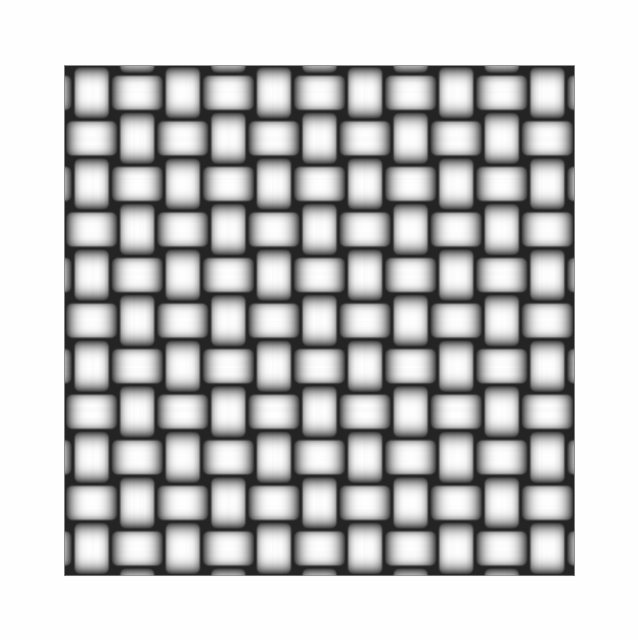
A WebGL 1 fragment shader for this pattern:

```glsl
precision highp float;
// Plain weave of rounded white strands over a dark square, framed by a white margin.

uniform vec2 u_resolution;

// Lengths are fractions of the canvas height.
const vec2  CENTER       = vec2(0.0008, -0.0010); // offset of the weave from the middle
const float PANEL_HALF   = 0.3992;                // half side of the woven square
const float PITCH        = 0.0712;                // distance between strand centres
const vec2  STRAND_HALF  = vec2(0.0268, 0.0410);  // half size across, along
const float CORNER       = 0.0110;                // corner radius of a strand
const float SOFTNESS     = 0.0024;                // blur of the strand outline
const float SIDE_SHADE   = 0.42;                  // darkening at the long sides
const float END_SHADE    = 0.84;                  // darkening at the tucked ends
const float FIBRE_COUNT  = 16.0;                  // faint fibres per strand
const float FIBRE_AMOUNT = 0.015;
const float GAP_GRAY     = 0.14;
const float STRAND_GRAY  = 1.0;
const float MARGIN_GRAY  = 0.995;
const float RIM_GRAY     = 0.55;
const float RIM_WIDTH    = 0.0012;

float hash(vec2 p) {
  return fract(sin(dot(p, vec2(127.1, 311.7))) * 4375.85);
}

float roundedBox(vec2 p, vec2 halfSize, float radius) {
  vec2 q = abs(p) - halfSize + radius;
  return length(max(q, 0.0)) + min(max(q.x, q.y), 0.0) - radius;
}

// Gray in x and coverage in y for the strand on top in one cell.
vec2 strand(vec2 p, vec2 cell, float pixel) {
  bool upright = mod(cell.x + cell.y, 2.0) < 0.5;
  vec2 q = upright ? p : p.yx;
  vec2 t = min(abs(q) / STRAND_HALF, 1.0);

  float side = 1.0 - SIDE_SHADE * pow(t.x, 4.0);
  float end = 1.0 - END_SHADE * pow(t.y, 3.0);
  float thread = floor((q.x / STRAND_HALF.x + 1.0) * 0.5 * FIBRE_COUNT);
  float lane = upright ? cell.x : cell.y + 37.0;
  float fibre = 1.0 - FIBRE_AMOUNT * hash(vec2(thread, lane));

  float edge = max(SOFTNESS, pixel);
  float coverage = 1.0 - smoothstep(-edge, edge, roundedBox(q, STRAND_HALF, CORNER));
  return vec2(STRAND_GRAY * side * end * fibre, coverage);
}

void main() {
  float pixel = 1.0 / u_resolution.y;
  vec2 p = (gl_FragCoord.xy - 0.5 * u_resolution) * pixel - CENTER;

  // Strands reach past their own cell, so the four side neighbours count too.
  vec2 home = floor(p / PITCH + 0.5);
  float gray = GAP_GRAY;
  for (int j = -1; j <= 1; j++) {
    for (int i = -1; i <= 1; i++) {
      vec2 cell = home + vec2(float(i), float(j));
      vec2 s = strand(p - cell * PITCH, cell, pixel);
      gray = mix(gray, max(gray, s.x), s.y);
    }
  }

  // Thin rim and white margin
  float border = max(abs(p.x), abs(p.y)) - PANEL_HALF;
  float rim = smoothstep(-0.5 * pixel, 0.5 * pixel, border + RIM_WIDTH);
  float margin = smoothstep(-0.5 * pixel, 0.5 * pixel, border);
  gray = mix(gray, RIM_GRAY, rim);
  gray = mix(gray, MARGIN_GRAY, margin);

  gl_FragColor = vec4(vec3(gray), 1.0);
}
```
